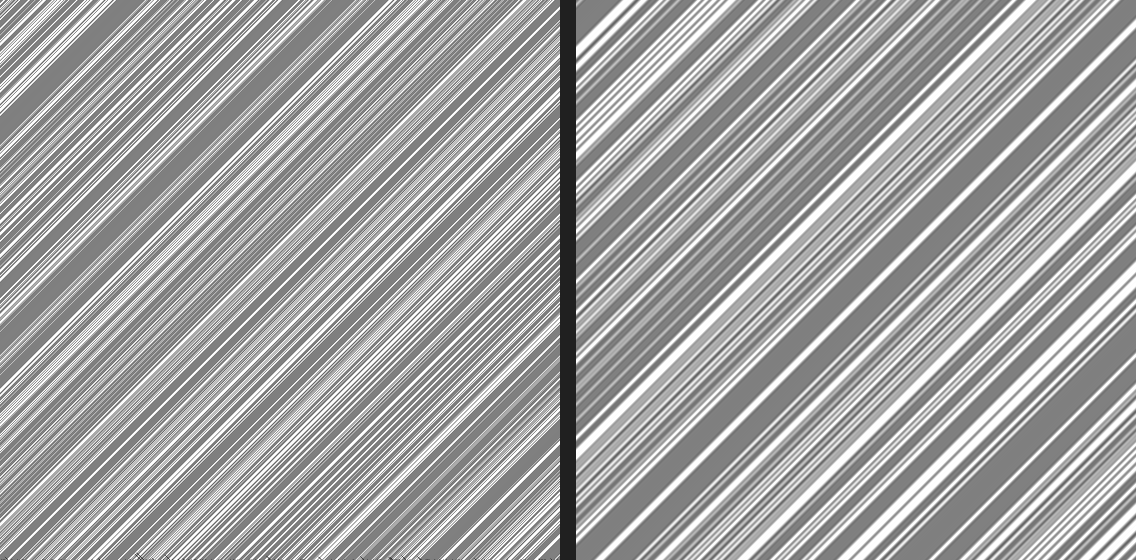
Left, the full canvas; right, a detail of the centre.
Give the GLSL for this pattern, as a WebGL 2 fragment shader.

```glsl
#version 300 es
precision highp float;
// Draws fine diagonal black and white hairlines that blend to grey, broken by irregular white streaks.

uniform vec2 u_resolution;
out vec4 fragColor;

const float PI = 3.14159265;
const float LANES = 1152.0; // hairline lanes across the canvas

float hash(int n) {
    uint h = uint(n + 91000) * 747796405u + 2891336453u;
    h = ((h >> ((h >> 28u) + 4u)) ^ h) * 277803737u;
    h = (h >> 22u) ^ h;
    return float(h >> 8u) / 16777216.0;
}

float sinc(float x) {
    return abs(x) < 0.001 ? 1.0 : sin(PI * x) / (PI * x);
}

// Windowed sinc: blends single lanes to grey yet keeps streaks crisp
float lanczos(float x) {
    return abs(x) < 2.5 ? sinc(x) * sinc(x / 2.5) : 0.0;
}

// Random lines wait in a queue that releases at most one per two lanes:
// busy spells give even grey bands, idle spells give white streaks.
float stripes(float lane, float blur) {
    int reach = int(ceil(2.5 * blur));
    int centre = int(floor(lane));
    int queue = 0;
    int gap = 0;
    bool resting = false;
    float sum = 0.0;
    float total = 0.0;

    for (int k = centre - reach - 224; k <= centre + reach + 1; k++) {
        if (hash(k) < 0.373 || gap > 8) queue++;
        bool inked = queue > 0 && !resting;
        if (inked) queue--;
        gap = inked ? 0 : gap + 1;
        resting = inked;

        if (k >= centre - reach) {
            float weight = lanczos((lane - float(k)) / blur);
            sum += inked ? 0.0 : weight;
            total += weight;
        }
    }
    return clamp(sum / total, 0.0, 1.0);
}

// Sparse dark ticks along the bottom edge, leaning against the stripes
float bottomTicks(vec2 uv, float pixel) {
    float column = (uv.x + uv.y) * 384.0;
    float height = 0.001 + 0.012 * pow(hash(int(floor(column)) + 9000), 14.0);
    float present = step(hash(int(floor(column)) + 17000), 0.25);
    float across = 1.0 - smoothstep(0.2, 0.6, abs(fract(column) - 0.5));
    return present * across * (1.0 - smoothstep(height - pixel, height + pixel, uv.y));
}

void main() {
    vec2 uv = gl_FragCoord.xy / u_resolution;
    float pixel = 1.0 / min(u_resolution.x, u_resolution.y);
    float blur = max(2.25, LANES * pixel);

    float shade = stripes((uv.x - uv.y) * LANES, blur);
    shade *= 1.0 - 0.6 * bottomTicks(uv, pixel);
    fragColor = vec4(vec3(shade), 1.0);
}
```
